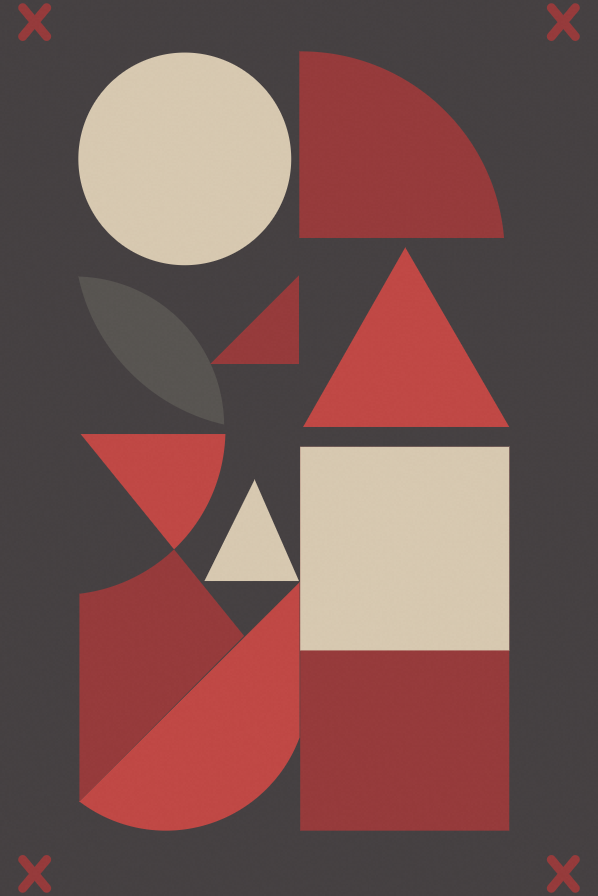
This background is drawn by a WebGL 2 fragment shader. Its source:

```glsl
#version 300 es
precision highp float;

uniform vec2 u_resolution;
out vec4 fragColor;

const vec3 CHARCOAL = vec3(0.272, 0.253, 0.258);
const vec3 OLIVE = vec3(0.345, 0.332, 0.318);
const vec3 MAROON = vec3(0.588, 0.230, 0.232);
const vec3 CORAL = vec3(0.752, 0.283, 0.270);
const vec3 CREAM = vec3(0.842, 0.785, 0.690);

float hash(vec2 p) {
    return fract(sin(dot(p, vec2(127.1, 311.7))) * 43758.5453);
}

// Signed distance to the line a-b, negative on its right side
float side(vec2 p, vec2 a, vec2 b) {
    vec2 d = normalize(b - a);
    return dot(p - a, vec2(-d.y, d.x));
}

float disc(vec2 p, vec2 center, float radius) {
    return length(p - center) - radius;
}

float box(vec2 p, vec2 low, vec2 high) {
    vec2 q = max(low - p, p - high);
    return max(q.x, q.y);
}

// Corners run clockwise
float triangle(vec2 p, vec2 a, vec2 b, vec2 c) {
    return max(side(p, a, b), max(side(p, b, c), side(p, c, a)));
}

// Two rounded strokes, folded into one quadrant
float crossMark(vec2 p, vec2 center, vec2 arm, float radius) {
    vec2 q = abs(p - center);
    float t = clamp(dot(q, arm) / dot(arm, arm), 0.0, 1.0);
    return length(q - arm * t) - radius;
}

vec3 paint(vec3 base, vec3 color, float dist, float pixel) {
    return mix(base, color, clamp(0.5 - dist / pixel, 0.0, 1.0));
}

void main() {
    // The canvas is 1 unit wide and 1.5 units high
    vec2 canvas = vec2(1.0, 1.5);
    vec2 p = gl_FragCoord.xy / u_resolution * canvas;
    float pixel = canvas.y / u_resolution.y;
    vec3 color = CHARCOAL;

    // Corner crosses, mirrored on both axes
    vec2 corner = min(p, canvas - p);
    float marks = crossMark(corner, vec2(0.058, 0.037), vec2(0.020, 0.024), 0.0075);
    color = paint(color, MAROON, marks, pixel);

    // Top row: disc and quarter round
    color = paint(color, CREAM, disc(p, vec2(0.309, 1.234), 0.178), pixel);
    float quarter = disc(p, vec2(0.504, 1.074), 0.340);
    quarter = max(quarter, max(0.5005 - p.x, 1.1016 - p.y));
    color = paint(color, MAROON, quarter, pixel);

    // Second row: leaf and two triangles
    float leaf = max(disc(p, vec2(0.4465, 1.1035), 0.3223),
                     disc(p, vec2(0.1248, 0.7871), 0.25));
    color = paint(color, OLIVE, leaf, pixel);
    float wedge = triangle(p, vec2(0.5, 1.039), vec2(0.5, 0.8906), vec2(0.3516, 0.8906));
    color = paint(color, MAROON, wedge, pixel);
    float peak = triangle(p, vec2(0.6777, 1.0859), vec2(0.8516, 0.7852), vec2(0.5068, 0.7852));
    color = paint(color, CORAL, peak, pixel);

    // Stacked blocks
    vec2 blockLow = vec2(0.502, 0.1094);
    vec2 blockHigh = vec2(0.8516, 0.752);
    color = paint(color, MAROON, box(p, blockLow, blockHigh), pixel);
    color = paint(color, CREAM, box(p, vec2(blockLow.x, 0.4111), blockHigh), pixel);

    // Sector and the hollowed panel share one arc and one slanted line
    vec2 slantTop = vec2(0.1348, 0.7734);
    vec2 slantEnd = vec2(0.4082, 0.4355);
    float slant = side(p, slantTop, slantEnd);
    float arc = disc(p, vec2(0.1004, 0.7807), 0.2766);
    float sector = max(max(arc, -slant), p.y - slantTop.y);
    color = paint(color, CORAL, sector, pixel);

    vec2 bowlLeft = vec2(0.1328, 0.1582);
    vec2 bowlTop = vec2(0.501, 0.5254);
    float panel = max(max(bowlLeft.x - p.x, p.y - 0.5801),
                      max(slant, side(p, slantEnd, bowlLeft)));
    color = paint(color, MAROON, max(panel, -arc), pixel);

    // Bowl: a cut disc joined to a triangle
    float bowl = max(disc(p, vec2(0.2773, 0.3477), 0.2383), side(p, bowlLeft, bowlTop));
    bowl = max(bowl, p.x - bowlTop.x);
    bowl = min(bowl, triangle(p, bowlLeft, bowlTop, vec2(bowlTop.x, 0.2754)));
    color = paint(color, CORAL, bowl, pixel);

    // Small pale triangle
    float tent = triangle(p, vec2(0.4258, 0.6973), vec2(0.5, 0.5273), vec2(0.3418, 0.5273));
    color = paint(color, CREAM, tent, pixel);

    // Faint paper grain
    color += (hash(floor(p * 340.0)) - 0.5) * 0.008;
    fragColor = vec4(color, 1.0);
}
```
